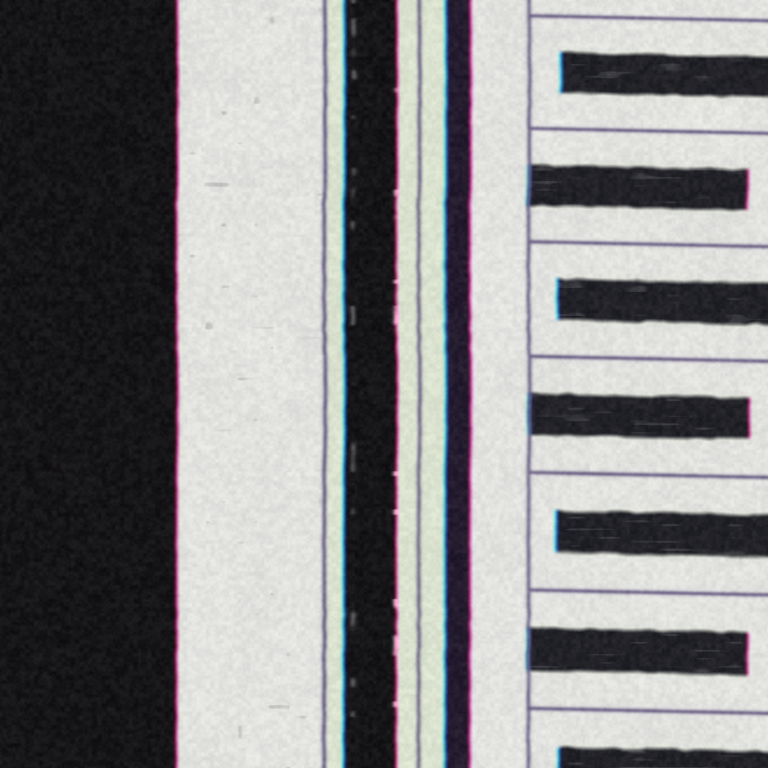
Reproduce this pattern procedurally as a Shadertoy shader.

```glsl
// Printed vertical bands and hairlines beside a ladder of ruled cells whose
// dark bars alternate between two offsets. Soft spans build every shape;
// per-channel edges give print fringes, and value noise adds grain and wear.

#define EDGE_SOFT 0.0042
#define FRINGE 0.0026
#define WOBBLE 0.0022
#define HAIRLINE 0.0034
#define ROW_PITCH 0.1503
#define ROW_START 0.0215
#define ROW_BOW 0.0075
#define ROW_TILT 0.021
#define LADDER_X 0.689
#define BAR_HALF 0.178
#define GRAIN 0.055
#define WEAR 0.45

const vec3 PAPER = vec3(0.885, 0.885, 0.875);
const vec3 TINTED_PAPER = vec3(0.85, 0.885, 0.80);
const vec3 BLACK_INK = vec3(0.085, 0.08, 0.09);
const vec3 VIOLET_INK = vec3(0.14, 0.11, 0.18);
const vec3 BAR_INK = vec3(0.13, 0.13, 0.155);
const vec3 LINE_INK = vec3(0.38, 0.34, 0.49);

float hash(vec2 p) {
    vec3 q = fract(vec3(p.xyx) * 0.1031);
    q += dot(q, q.yzx + 33.33);
    return fract((q.x + q.y) * q.z);
}

float noise(vec2 p) {
    vec2 i = floor(p), f = fract(p);
    f = f * f * (3.0 - 2.0 * f);
    return mix(mix(hash(i), hash(i + vec2(1, 0)), f.x),
               mix(hash(i + vec2(0, 1)), hash(i + vec2(1, 1)), f.x), f.y);
}

float softness() { return max(EDGE_SOFT, 0.8 / iResolution.y); }

// Coverage of the interval lo..hi with blurred ends
float span(float x, float lo, float hi, float s) {
    return smoothstep(lo - s, lo + s, x) * (1.0 - smoothstep(hi - s, hi + s, x));
}

// Interval whose red and blue edges are slightly out of register
vec3 fringedSpan(float x, float lo, float hi) {
    float s = softness();
    return vec3(span(x, lo - FRINGE, hi - FRINGE, s),
                span(x, lo, hi, s),
                span(x, lo + 0.6 * FRINGE, hi - 0.6 * FRINGE, s));
}

float hairline(float d, float w) {
    w = max(w, 0.6 / iResolution.y);
    return exp(-d * d / (w * w));
}

// Ruled rows with bars that alternate in horizontal offset
vec3 drawLadder(vec3 color, vec2 p) {
    float depth = 1.0 - p.y - ROW_TILT * (p.x - LADDER_X) + 0.001;
    float bow = ROW_BOW * sin(3.14159 * (depth - ROW_START) / (6.0 * ROW_PITCH));
    float row = (depth + bow - ROW_START) / ROW_PITCH;
    float index = floor(row);
    float odd = mod(index, 2.0);
    float inside = smoothstep(LADDER_X - 0.002, LADDER_X + 0.003, p.x);

    float rule = (row - floor(row + 0.5)) * ROW_PITCH;
    color = mix(color, LINE_INK, 0.8 * inside * hairline(rule, 0.0030));

    float jitter = (hash(vec2(index + 20.0, 4.0)) - 0.5) * 0.006;
    float lo = mix(0.728 + jitter, LADDER_X, odd);
    float hi = mix(1.1, 0.977 + jitter, odd);
    float rough = (noise(p * vec2(65.0, 45.0)) - 0.5) * 0.022;
    float offset = row - index - 0.5 + rough;
    float tall = span(offset, -BAR_HALF, BAR_HALF, softness() / ROW_PITCH);
    float halo = span(offset, -BAR_HALF, BAR_HALF, 0.09)
               * span(p.x, lo, hi, 0.013);
    color = mix(color, TINTED_PAPER, 0.65 * halo);

    float scuff = smoothstep(0.76, 0.95, noise(p * vec2(24.0, 190.0)));
    vec3 ink = BAR_INK + 0.22 * WEAR * scuff;
    return mix(color, ink, fringedSpan(p.x, lo, hi) * tall);
}

void mainImage(out vec4 fragColor, in vec2 fragCoord) {
    vec2 p = fragCoord / iResolution.xy;
    float x = p.x + (noise(vec2(p.y * 14.0, 2.0)) - 0.5) * WOBBLE
                  + (noise(vec2(p.y * 75.0, 9.0)) - 0.5) * WOBBLE * 0.6;

    // Paper, tinted where it shows between bands
    float tint = span(x, 0.425, 0.600, 0.006) + 0.5 * span(x, 0.225, 0.240, 0.006);
    vec3 color = mix(PAPER, TINTED_PAPER, 0.85 * tint);
    color += 0.018 * (noise(p * 18.0) - 0.5);

    color = drawLadder(color, vec2(x, p.y));

    // Fine verticals
    color = mix(color, LINE_INK, 0.80 * hairline(x - 0.423, HAIRLINE));
    color = mix(color, LINE_INK, 0.72 * hairline(x - 0.546, HAIRLINE));
    color = mix(color, LINE_INK, 0.72 * hairline(x - LADDER_X, HAIRLINE));

    // Solid verticals
    color = mix(color, BLACK_INK, fringedSpan(x, -1.0, 0.232));
    color = mix(color, BLACK_INK, fringedSpan(x, 0.449, 0.518));
    color = mix(color, VIOLET_INK, fringedSpan(x, 0.581, 0.614));

    // Pale flecks along the broad stripe and small marks on the paper
    float flecks = smoothstep(0.60, 0.92, noise(vec2(p.y * 72.0, 5.0)));
    color += WEAR * 0.55 * flecks * hairline(x - 0.460, 0.0038);
    float chips = smoothstep(0.80, 0.96, noise(vec2(p.y * 60.0, 31.0)));
    color += WEAR * chips * hairline(x - 0.515, 0.0035);
    float marks = smoothstep(0.90, 0.99, noise(p * vec2(48.0, 75.0) + 7.0));
    color -= 0.12 * marks * span(x, 0.24, 0.42, 0.01);

    // Grain at two scales
    float grain = noise(p * 170.0) + 0.6 * noise(p * 330.0 + 40.0) - 0.8;
    color += GRAIN * grain * vec3(1.0, 1.0, 0.9);
    fragColor = vec4(clamp(color, 0.0, 1.0), 1.0);
}
```
